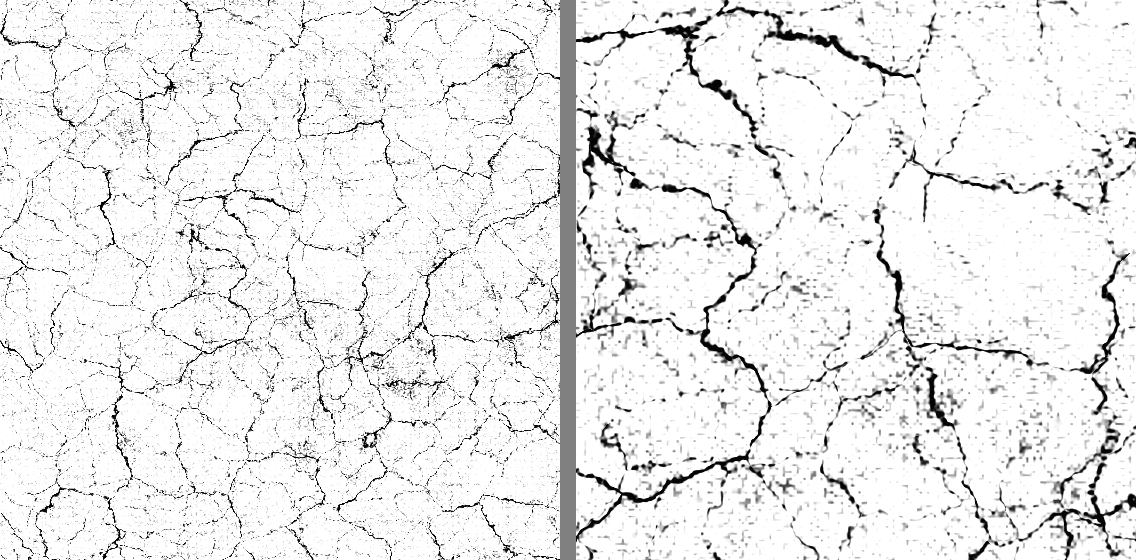
Left, the full canvas; right, a detail of the centre.
A Shadertoy shader for this texture:

```glsl
// Draws a white surface with a ragged network of thin grainy cracks, dust and specks.

const vec3  PAPER = vec3(1.0);
const vec3  INK = vec3(0.015);
const float MAIN_CELLS = 9.0;        // large plates across the canvas
const float FINE_CELLS = 19.0;       // small plates across the canvas
const float MAIN_WIDTH = 0.0026;     // half widths of the cracks
const float FINE_WIDTH = 0.0023;
const float GRAIN_SCALE = 490.0;     // specks across the canvas
const float GRAIN_SOFTNESS = 0.70;
const float DUST = 0.27;             // speck density everywhere
const float SMUDGE = 0.34;           // extra density in dirty patches
const float DEBRIS = 0.30;           // extra density beside main cracks
const float DEBRIS_REACH = 0.005;

float hash(vec2 p) {
    return fract(sin(dot(p, vec2(127.1, 311.7))) * 43758.5453);
}

vec2 hash2(vec2 p) {
    return vec2(hash(p), hash(p + vec2(37.2, 91.7)));
}

float noise(vec2 p) {
    vec2 i = floor(p), f = fract(p);
    f = f * f * (3.0 - 2.0 * f);
    return mix(mix(hash(i), hash(i + vec2(1, 0)), f.x),
               mix(hash(i + vec2(0, 1)), hash(i + vec2(1, 1)), f.x), f.y);
}

float fbm(vec2 p) {
    float sum = 0.0, amplitude = 0.5;
    for (int i = 0; i < 4; i++) {
        sum += amplitude * noise(p);
        p = p * 2.03 + vec2(17.3, 9.1);
        amplitude *= 0.5;
    }
    return sum / 0.9375;
}

vec2 noise2(vec2 p) {
    return vec2(noise(p), noise(p + vec2(53.1, 19.7))) - 0.5;
}

// Bends the plates at four scales so that their borders turn ragged.
vec2 warp(vec2 p) {
    return p + 0.045 * noise2(p * 9.0)
             + 0.018 * noise2(p * 32.0)
             + 0.008 * noise2(p * 95.0)
             + 0.004 * noise2(p * 230.0);
}

// Returns the distance to the nearest plate border and a random value for it.
vec2 plateBorder(vec2 p) {
    vec2 cell = floor(p), f = fract(p);
    vec2 nearest = vec2(0.0), toNearest = vec2(0.0);
    float best = 1e3;
    for (int y = -1; y <= 1; y++)
    for (int x = -1; x <= 1; x++) {
        vec2 o = vec2(x, y);
        vec2 r = o + hash2(cell + o) - f;
        if (dot(r, r) < best) {
            best = dot(r, r);
            nearest = o;
            toNearest = r;
        }
    }
    vec2 border = vec2(1e3, 0.0);
    for (int y = -2; y <= 2; y++)
    for (int x = -2; x <= 2; x++) {
        vec2 o = nearest + vec2(x, y);
        vec2 r = o + hash2(cell + o) - f;
        vec2 across = r - toNearest;
        if (dot(across, across) < 1e-5) continue;
        float d = dot(0.5 * (toNearest + r), normalize(across));
        if (d < border.x) border = vec2(d, hash(2.0 * cell + nearest + o + 0.5));
    }
    return border;
}

float crack(float d, float halfWidth, float pixel) {
    return 1.0 - smoothstep(0.0, max(halfWidth, 1.1 * pixel), d);
}

void mainImage(out vec4 fragColor, in vec2 fragCoord) {
    float pixel = 1.0 / iResolution.y;
    vec2 p = fragCoord * pixel;
    vec2 bent = warp(p);

    // Crack network: strong plate borders and faint, broken ones
    vec2 mainBorder = plateBorder(bent * MAIN_CELLS);
    vec2 fineBorder = plateBorder(bent * FINE_CELLS + 31.0);
    float mainDistance = mainBorder.x / MAIN_CELLS;
    float fineDistance = fineBorder.x / FINE_CELLS;
    float wear = noise(p * 24.0 + 7.0) - 0.5;
    float mainStrength = mix(0.42, 1.0, mainBorder.y) + 0.5 * wear;
    float fineStrength = mix(0.10, 0.62, fineBorder.y) + 0.4 * wear;
    float mainWidth = MAIN_WIDTH * mix(0.75, 1.4, mainBorder.y * noise(p * 13.0));
    float cracks = max(mainStrength * crack(mainDistance, mainWidth, pixel),
                       fineStrength * crack(fineDistance, FINE_WIDTH, pixel));

    // Dust: scattered specks, dirty patches and crumbs along the cracks
    float patches = smoothstep(0.48, 0.80, fbm(p * 9.0 + 3.0));
    float streaks = smoothstep(0.30, 0.75, fbm(p * 40.0 + 11.0));
    float crumbs = exp(-mainDistance / DEBRIS_REACH) * mainBorder.y * streaks;
    float scatter = 0.6 * noise(p * 15.0) + 0.8 * noise(p * 130.0 + 5.0);
    float dust = DUST * mix(0.5, 1.2, scatter)
               + SMUDGE * patches * streaks + DEBRIS * crumbs;

    // Grain decides where the density turns into ink
    float grain = noise(p * GRAIN_SCALE);
    float threshold = 1.0 - dust - max(cracks, 0.0);
    float ink = smoothstep(threshold, threshold + GRAIN_SOFTNESS, grain);
    fragColor = vec4(mix(PAPER, INK, ink), 1.0);
}
```
